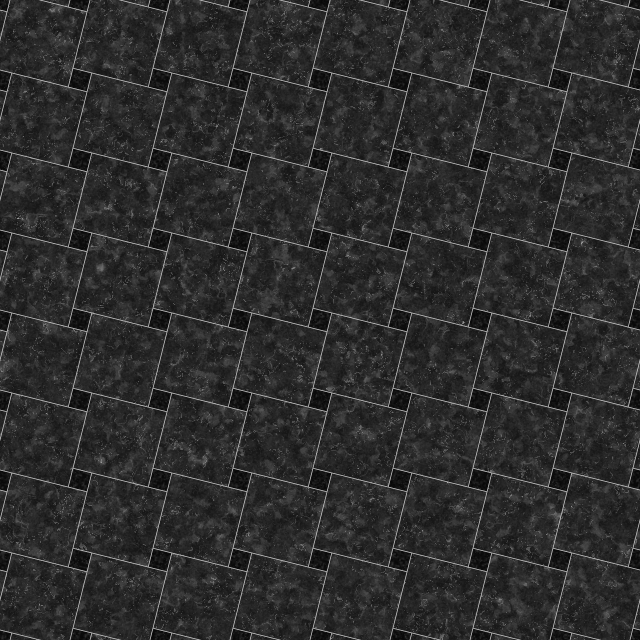
This texture is drawn by a WebGL 1 fragment shader. Its source:

```glsl
precision highp float;
// Pinwheel floor of large dark marble squares and small black squares with thin pale joints.

uniform vec2 u_resolution;

#define REPEATS 8.0
#define SLOPE 0.25
#define JOINT_WIDTH 0.0092
#define JOINT_TONE 0.8
#define STONE_TONE 0.137
#define CLOUD_CONTRAST 0.13
#define WISP_STRENGTH 0.1
#define VEIN_STRENGTH 0.1
#define SPECK_STRENGTH 0.25
#define GRAIN_STRENGTH 0.06
#define INSET_TONE 0.03

float hash(vec2 p) {
  vec3 h = fract(p.xyx * 0.1031);
  h += dot(h, h.yzx + 33.33);
  return fract((h.x + h.y) * h.z);
}

float noise(vec2 p) {
  vec2 i = floor(p), f = fract(p);
  f = f * f * (3.0 - 2.0 * f);
  return mix(mix(hash(i), hash(i + vec2(1.0, 0.0)), f.x),
             mix(hash(i + vec2(0.0, 1.0)), hash(i + 1.0), f.x), f.y);
}

float fbm(vec2 p) {
  float sum = 0.0, amp = 0.5;
  for (int i = 0; i < 4; i++) {
    sum += amp * noise(p);
    p = mat2(1.6, 1.2, -1.2, 1.6) * p + 11.3;
    amp *= 0.5;
  }
  return sum / 0.9375;
}

// Jittered bright flecks; density is the share of grid cells that hold one
float specks(vec2 p, float density) {
  vec2 cell = floor(p);
  vec2 center = 0.3 + 0.4 * vec2(hash(cell + 3.7), hash(cell + 8.1));
  float radius = 0.2 + 0.25 * hash(cell + 15.3);
  float present = step(hash(cell), density);
  return present * smoothstep(radius, radius * 0.3, length(fract(p) - center))
       * (0.4 + 0.6 * hash(cell + 21.9));
}

float marble(vec2 q) {
  vec2 warp = vec2(fbm(q * 14.0), fbm(q * 14.0 + 31.0)) - 0.5;
  vec2 warped = q + 0.1 * warp;
  float cloud = fbm(warped * 9.0) - 0.5;
  float cluster = smoothstep(0.42, 0.68, fbm(q * 7.0 + 17.0));

  // Small ragged pale patches
  float wisp = smoothstep(0.5, 0.8, fbm(warped * 11.0 + 71.0));

  // Broken hairline veins
  float vein = smoothstep(0.07, 0.0, abs(noise(warped * 7.0 + 7.0) - 0.5));
  vein += 0.8 * smoothstep(0.1, 0.0, abs(noise(warped * 13.0 + 43.0) - 0.5));
  vein *= smoothstep(0.5, 0.85, noise(q * 11.0 + 50.0));

  // Flecks and ragged flakes gather in clusters
  float fleck = 0.9 * specks(warped * 31.0, 0.02 + 0.16 * cluster);
  float flake = smoothstep(0.72, 0.95, noise((q + 0.16 * warp) * 42.0 + 9.0));
  fleck += flake * (0.15 + 0.65 * cluster);

  float grain = noise(q * 60.0) - 0.5;
  return max(STONE_TONE + CLOUD_CONTRAST * cloud + WISP_STRENGTH * wisp
       + VEIN_STRENGTH * vein + SPECK_STRENGTH * fleck + GRAIN_STRENGTH * grain, 0.09);
}

float inset(vec2 q) {
  float mottle = noise(q * 52.0) * noise(q * 37.0 + 13.0);
  return INSET_TONE + 0.18 * mottle + 0.08 * specks(q * 44.0, 0.12);
}

// Share of a pixel covered by a line at distance d
float lineCoverage(float d, float width, float pixel) {
  vec2 edges = clamp(d + vec2(0.5, -0.5) * width, -0.5 * pixel, 0.5 * pixel);
  return (edges.x - edges.y) / pixel;
}

void main() {
  vec2 p = gl_FragCoord.xy / u_resolution * REPEATS;
  float pixel = REPEATS / min(u_resolution.x, u_resolution.y);

  // Tilted axes; the large side and the small side span one repeat
  vec2 axis = normalize(vec2(1.0, SLOPE));
  mat2 tilt = mat2(axis.x, axis.y, -axis.y, axis.x);
  float halfSide = 0.5 * axis.x;

  // Find the large square under this point and the nearest joint
  float joint = 1.0;
  float inLarge = 0.0;
  vec2 tileId = vec2(0.0), local = vec2(0.0);
  for (int j = -1; j <= 1; j++) {
    for (int i = -1; i <= 1; i++) {
      vec2 cell = floor(p) + vec2(float(i), float(j));
      vec2 q = tilt * (p - cell - 0.5);
      float d = max(abs(q.x), abs(q.y)) - halfSide;
      joint = min(joint, abs(d));
      if (d < 0.0) {
        inLarge = 1.0;
        tileId = mod(cell, REPEATS);
        local = q;
      }
    }
  }

  // Each slab has its own cut of stone and quarter turn
  float tone;
  if (inLarge > 0.5) {
    if (hash(tileId + 5.0) > 0.5) local = vec2(-local.y, local.x);
    vec2 cut = 4.0 + 40.0 * vec2(hash(tileId + 12.0), hash(tileId + 27.0));
    tone = marble(local + cut);
  } else {
    vec2 corner = floor(p + 0.5);
    tone = inset(tilt * (p - corner) + 3.0 + 2.0 * mod(corner, REPEATS));
  }

  tone = mix(tone, JOINT_TONE, lineCoverage(joint, JOINT_WIDTH, pixel));
  gl_FragColor = vec4(vec3(tone), 1.0);
}
```
